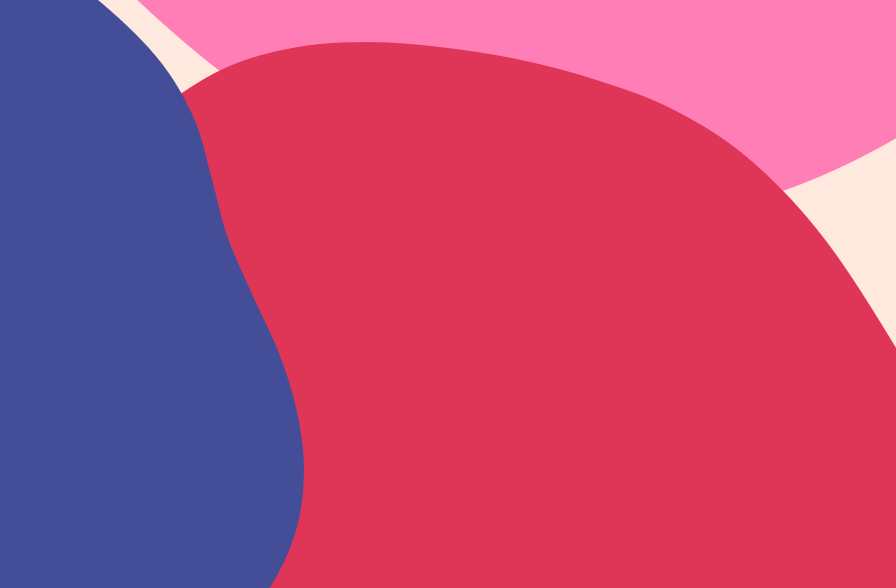
Give the GLSL for this background, as a Shadertoy shader.

```glsl
// Flat abstract background: overlapping curved blobs of blue, red and pink on cream.

const vec3 CREAM = vec3(1.000, 0.910, 0.871);
const vec3 PINK  = vec3(1.000, 0.494, 0.714);
const vec3 RED   = vec3(0.875, 0.212, 0.341);
const vec3 BLUE  = vec3(0.267, 0.306, 0.596);

// Evenly spaced spline knots; the first and last only set the end slopes.
const int SEGMENTS = 10;
const int KNOTS = SEGMENTS + 3;

// Right edge of the blue wave, from the top of the canvas to the bottom.
const float BLUE_EDGE[KNOTS] = float[KNOTS](
    0.020, 0.1094, 0.1764, 0.2161, 0.2357, 0.2533, 0.2812,
    0.3112, 0.3314, 0.3392, 0.3307, 0.3008, 0.247);

// Top edge of the red hill, from RED_START to the right side.
const float RED_START = 1.0 / 6.0;
const float RED_EDGE[KNOTS] = float[KNOTS](
    0.701, 0.803, 0.8835, 0.9203, 0.9283, 0.9183, 0.8974,
    0.8635, 0.8147, 0.7331, 0.6006, 0.4084, 0.183);

// Lower edge of the pink area: a parabola through an anchor point.
const vec2 PINK_ANCHOR = vec2(0.8737, 0.6753);
const float PINK_SLOPE = 0.5364;
const float PINK_BEND = 1.37;

// Catmull-Rom curve through the knots, t in 0..1.
float spline(float knots[KNOTS], float t) {
    float s = clamp(t, 0.0, 1.0) * float(SEGMENTS);
    int i = min(int(s), SEGMENTS - 1);
    float f = s - float(i);
    float a = knots[i], b = knots[i + 1], c = knots[i + 2], d = knots[i + 3];
    return b + 0.5 * f * (c - a + f * (2.0 * a - 5.0 * b + 4.0 * c - d
             + f * (3.0 * (b - c) + d - a)));
}

// Smooth one-pixel coverage of the region where the field is positive.
float coverage(float field) {
    float pixel = length(vec2(dFdx(field), dFdy(field)));
    return clamp(field / max(pixel, 1e-6) + 0.5, 0.0, 1.0);
}

void mainImage(out vec4 fragColor, in vec2 fragCoord) {
    vec2 uv = fragCoord / iResolution.xy;

    // Signed fields, positive inside each shape
    float dx = uv.x - PINK_ANCHOR.x;
    float pinkField = uv.y - (PINK_ANCHOR.y + dx * (PINK_SLOPE + PINK_BEND * dx));
    float redField = spline(RED_EDGE, (uv.x - RED_START) / (1.0 - RED_START)) - uv.y;
    float blueField = spline(BLUE_EDGE, 1.0 - uv.y) - uv.x;

    // Layers from back to front
    vec3 color = mix(CREAM, PINK, coverage(pinkField));
    color = mix(color, RED, coverage(redField));
    color = mix(color, BLUE, coverage(blueField));
    fragColor = vec4(color, 1.0);
}
```
